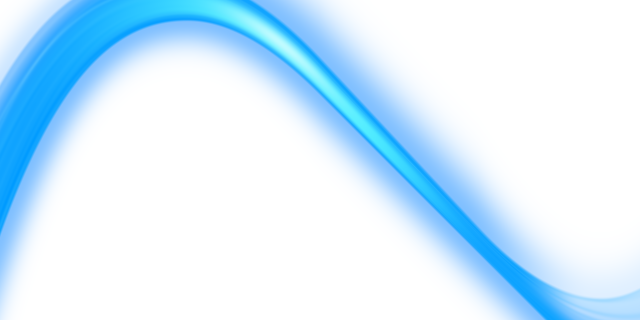
Give the GLSL for this background, as a WebGL 1 fragment shader.

```glsl
precision highp float;
// A glowing blue ribbon of fine strands that arches and sweeps down over white.
uniform vec2 u_resolution;

float hash(float n) {
  n = fract(n * 0.1031);
  n *= n + 33.33;
  return fract(n * (n + n));
}

// Cubic segment from a to b with the given end slopes
float segment(float x, vec2 a, vec2 b, float slopeA, float slopeB) {
  float w = b.x - a.x;
  float t = (x - a.x) / w;
  float s = 1.0 - t;
  return s * s * (1.0 + 2.0 * t) * a.y + t * t * (3.0 - 2.0 * t) * b.y
       + w * t * s * (s * slopeA - t * slopeB);
}

float lowerEdge(float x) {
  if (x < 0.586) return segment(x, vec2(0.0, 0.263), vec2(0.586, 0.935), 2.8, 0.0);
  if (x < 1.0) return segment(x, vec2(0.586, 0.935), vec2(1.0, 0.705), 0.0, -1.0);
  return 1.705 - x;
}

float upperEdge(float x) {
  if (x < 0.5) return segment(x, vec2(0.0, 0.74), vec2(0.5, 1.09), 1.7, 0.0);
  if (x < 1.0) return segment(x, vec2(0.5, 1.09), vec2(1.0, 0.82), 0.0, -1.07);
  if (x < 1.5) return 0.82 - 1.07 * (x - 1.0);
  if (x < 1.88) return segment(x, vec2(1.5, 0.285), vec2(1.88, 0.07), -1.07, 0.0);
  return segment(x, vec2(1.88, 0.07), vec2(2.0, 0.1), 0.0, 0.5);
}

// Light and dark strands running along the ribbon
float strands(float v, float x) {
  float sum = 0.0;
  for (int i = 0; i < 18; i++) {
    float n = float(i);
    float center = hash(n + 1.7) + 0.07 * sin(x * 3.0 + 6.28 * hash(n + 31.3));
    float width = mix(0.012, 0.055, hash(n + 57.1));
    float d = (v - center) / width;
    sum += (hash(n + 83.9) - 0.4) * exp(-d * d);
  }
  return sum;
}

void main() {
  vec2 p = gl_FragCoord.xy / u_resolution * vec2(2.0, 1.0);
  float x = p.x;
  float low = lowerEdge(x);
  float high = upperEdge(x);
  float lowSlope = (lowerEdge(x + 0.005) - low) / 0.005;
  float highSlope = (upperEdge(x + 0.005) - high) / 0.005;

  // Distances outside each edge, and position across the ribbon
  float below = (low - p.y) / sqrt(1.0 + lowSlope * lowSlope);
  float above = (p.y - high) / sqrt(1.0 + highSlope * highSlope);
  float v = (p.y - low) / (high - low);
  float left = 1.0 - smoothstep(0.1, 0.75, x);
  float right = smoothstep(1.6, 1.82, x);

  // Soft halo, wider on the upper side
  float under = max(below, 0.0) / 0.075;
  float over = max(above, 0.0) / mix(0.1, 0.055, left);
  float overFade = mix(1.0, 0.4, left) * (1.0 - 0.75 * smoothstep(1.45, 1.85, x));
  float glow = 0.62 * exp(-under * under - over * over);
  glow *= mix(1.0, overFade, smoothstep(0.3, 1.0, v));
  vec3 color = mix(vec3(1.0), vec3(0.2, 0.6, 1.0), glow);

  // Ribbon body, paler at the upper left
  float fiber = strands(v, x);
  float fiberGain = mix(0.08, 0.2, left);
  vec3 body = mix(vec3(0.06, 0.64, 1.0), vec3(0.35, 0.69, 1.0), left * smoothstep(0.55, 1.0, v));
  body += fiber * fiberGain * vec3(0.8, 0.45, 0.0);

  // Cyan core, hottest where the ribbon turns downward
  float core = smoothstep(0.02, 0.25, v) * (1.0 - smoothstep(0.45, 0.9, v));
  float along = smoothstep(0.05, 0.85, x) * (1.0 - smoothstep(1.1, 1.55, x));
  body = mix(body, vec3(0.3, 0.93, 1.0), core * along);
  float hotX = (x - 0.88) / 0.17;
  float hotV = (v - 0.42) / 0.25;
  body = mix(body, vec3(0.9, 1.0, 1.0), 0.75 * exp(-hotX * hotX - hotV * hotV));

  // Coverage, thinning into separate strands at both ends
  float cover = (1.0 - smoothstep(-0.006, 0.004, below))
              * (1.0 - smoothstep(-0.008, 0.004, above));
  float tail = right * smoothstep(0.2, 0.65, v);
  cover *= mix(1.0, clamp(0.14 + 0.2 * fiber, 0.03, 0.4), tail);
  cover *= 1.0 - 0.4 * left * smoothstep(0.75, 1.0, v);
  color = mix(color, clamp(body, 0.0, 1.0), cover);

  gl_FragColor = vec4(color, 1.0);
}
```
